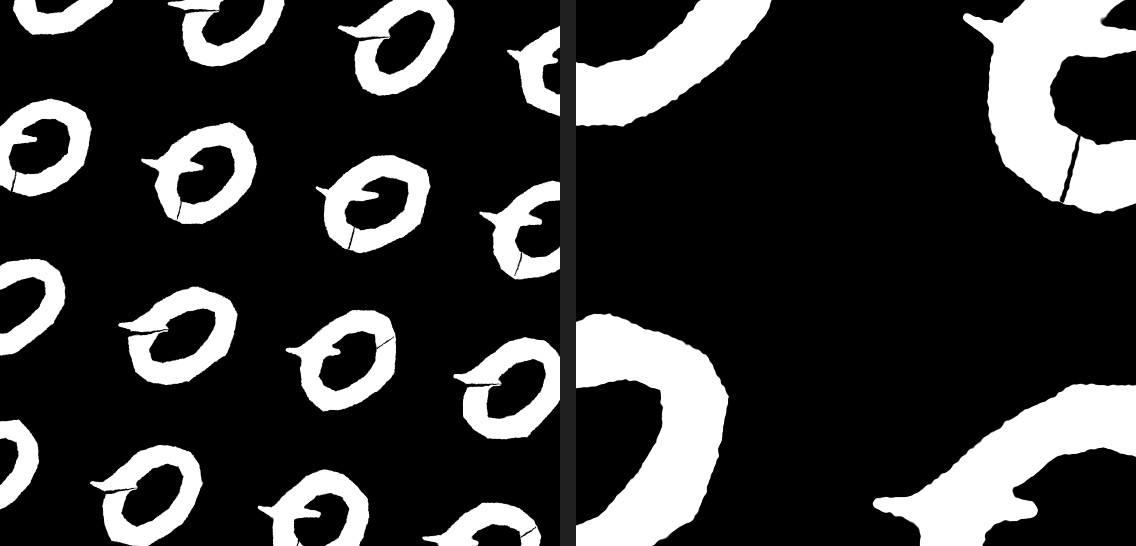
Left: the whole. Right: its middle third, enlarged.
Give the GLSL for this pattern, as a Shadertoy shader.

```glsl
// Slanted lattice of rough white brush loops with tails and cracks on black.

const float TAU = 6.2831853;

vec2 hash2(vec2 p) {
    vec3 v = fract(p.xyx * vec3(0.1031, 0.1030, 0.0973));
    v += dot(v, v.yzx + 33.33);
    return fract((v.xx + v.yz) * v.zy);
}

float gradientNoise(vec2 p) {
    vec2 i = floor(p), f = p - i;
    vec2 u = f * f * f * (f * (f * 6.0 - 15.0) + 10.0);
    vec2 x = vec2(1, 0), y = vec2(0, 1);
    float a = dot(hash2(i) * 2.0 - 1.0, f);
    float b = dot(hash2(i + x) * 2.0 - 1.0, f - x);
    float c = dot(hash2(i + y) * 2.0 - 1.0, f - y);
    float d = dot(hash2(i + 1.0) * 2.0 - 1.0, f - 1.0);
    return mix(mix(a, b, u.x), mix(c, d, u.x), u.y);
}

vec2 noise2(vec2 p) {
    return vec2(gradientNoise(p), gradientNoise(p + 57.3));
}

mat2 rotation(float angle) {
    float c = cos(angle), s = sin(angle);
    return mat2(c, -s, s, c);
}

float smoothUnion(float a, float b, float k) {
    float h = max(k - abs(a - b), 0.0) / k;
    return min(a, b) - h * h * k * 0.25;
}

// Segment whose radius runs from ra to rb
float taperedStroke(vec2 p, vec2 a, vec2 b, float ra, float rb) {
    vec2 e = b - a;
    float t = clamp(dot(p - a, e) / dot(e, e), 0.0, 1.0);
    return length(p - a - e * t) - mix(ra, rb, t);
}

// Ellipse cut into n uneven straight facets
vec2 corner(float k, float n, vec2 radii, vec2 seed) {
    k = mod(k, n);
    float angle = k / n * TAU;
    float wobble = 0.97 + 0.09 * hash2(seed + k * 7.0).x;
    return radii * wobble * vec2(cos(angle), sin(angle));
}

float facetedEllipse(vec2 q, vec2 radii, float n, vec2 seed) {
    float k = floor(atan(q.y / radii.y, q.x / radii.x) / TAU * n);
    vec2 a = corner(k, n, radii, seed);
    vec2 e = corner(k + 1.0, n, radii, seed) - a;
    return dot(q - a, vec2(e.y, -e.x)) / length(e);
}

// Signed distance to one loop; q is relative to its centre
float brushLoop(vec2 q, vec2 cell) {
    vec2 seed = cell * 13.0 + 200.0;
    vec2 shape = hash2(seed), kind = hash2(seed + 5.0);
    bool split = kind.x > 0.62;
    float stretch = (split ? 0.05 : -0.02) + 0.05 * (shape.x - 0.5);

    // Ring
    vec2 r = rotation(0.72 + 0.25 * (shape.y - 0.5)) * q;
    vec2 girth = vec2(stretch, -0.6 * stretch);
    float outer = facetedEllipse(r, vec2(0.77, 0.59) + girth, 16.0, seed);
    float inner = facetedEllipse(r - vec2(0.01, 0.0), vec2(0.48, 0.30) + girth, 12.0, seed + 91.0);
    float d = max(outer, -inner);

    // Tail outside, tongue inside
    vec2 tip = vec2(-0.86, 0.19) + 0.08 * (hash2(seed + 9.0) - 0.5);
    float tail = taperedStroke(q, tip, vec2(-0.66, 0.14), 0.025, 0.065);
    tail = min(tail, taperedStroke(q, vec2(-0.66, 0.14), vec2(-0.4, 0.22), 0.065, 0.13));
    d = smoothUnion(d, tail, 0.07);
    float reach = split ? -0.24 : mix(-0.22, 0.02, kind.y);
    float tongue = taperedStroke(q, vec2(-0.42, 0.14), vec2(reach, 0.10), 0.10, 0.04);
    d = smoothUnion(d, tongue, 0.04);

    // Slit between the stroke ends, or a hairline crack across the ring
    if (split) {
        d = max(d, -taperedStroke(q, vec2(-0.74, 0.03), vec2(-0.2, 0.09), 0.03, 0.004));
    } else {
        float gap = 0.008 + 0.014 * gradientNoise(q * 9.0 + seed);
        float crack = kind.y > 0.4
            ? taperedStroke(q, vec2(-0.3, -0.27), vec2(-0.4, -0.62), gap, gap)
            : taperedStroke(q, vec2(0.34, 0.14), vec2(0.62, 0.32), gap, gap);
        d = max(d, -crack);
    }
    return d;
}

void mainImage(out vec4 fragColor, in vec2 fragCoord) {
    float pixel = 7.52 / iResolution.y;
    vec2 p = fragCoord * pixel;

    // Slanted lattice
    mat2 lattice = mat2(2.31, -0.37, 0.37, 2.21);
    vec2 origin = vec2(2.86, 5.11);
    vec2 cell = round(inverse(lattice) * (p - origin));
    vec2 q = p - origin - lattice * cell;
    q += 0.06 * (hash2(cell + 40.0) - 0.5);

    // Hand-drawn wobble and ragged edge
    q += 0.05 * noise2(p * 2.2 + 30.0) + 0.014 * noise2(p * 11.0 + 70.0);
    q += 0.010 * noise2(p * 32.0 + 110.0);

    float d = brushLoop(q, cell);
    float ink = 1.0 - smoothstep(-0.7 * pixel, 0.7 * pixel, d);
    fragColor = vec4(vec3(ink), 1.0);
}
```
